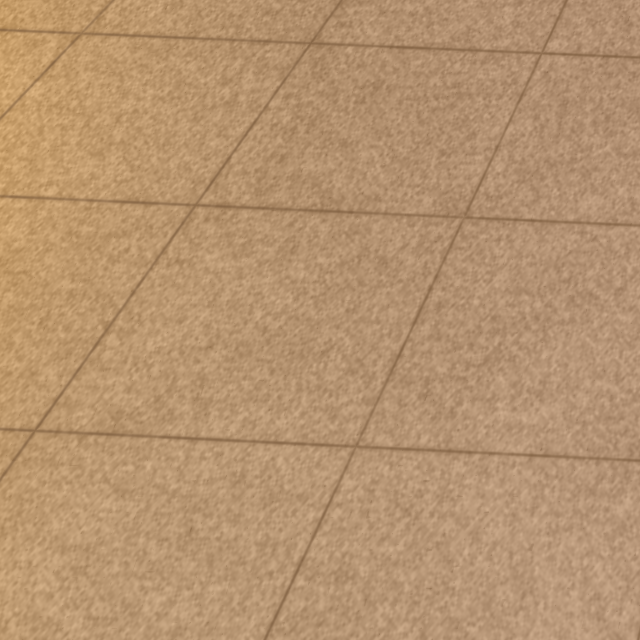
A Shadertoy shader for this texture:

```glsl
// Carpet tiles seen obliquely: a projective map turns the canvas into floor
// coordinates, where whole numbers are seams. Leaning tufts of noise stand on
// the floor, finer with distance; warm light falls from the upper left.

#define FAR_COLOR vec3(0.690, 0.556, 0.420)
#define NEAR_COLOR vec3(0.722, 0.592, 0.456)
#define WARM_LIGHT vec3(0.080, 0.060, 0.012)
#define SEAM_COLOR vec3(0.48, 0.355, 0.235)
#define SEAM_HALF_WIDTH 0.0023
#define SEAM_STRENGTH 0.62
#define TUFT_SCALE vec2(158.0, 122.0)
#define TUFT_LEAN 0.4
#define PILE_CONTRAST 0.112
#define WEAR_CONTRAST 0.024
#define TILE_VARIATION 0.006

// Columns: floor right, floor toward the viewer, floor origin (y runs down).
const mat3 floorToView = mat3(
    0.3578, 0.0153, -0.0035,
    -0.2232, 0.2076, -0.1413,
    0.4857, 0.0677, 1.0);

float hash(vec2 p) {
    return fract(sin(dot(p, vec2(127.1, 311.7))) * 43758.5453);
}

float noise(vec2 p) {
    vec2 cell = floor(p);
    vec2 f = fract(p);
    f = f * f * (3.0 - 2.0 * f);
    return mix(mix(hash(cell), hash(cell + vec2(1, 0)), f.x),
               mix(hash(cell + vec2(0, 1)), hash(cell + vec2(1, 1)), f.x), f.y);
}

// Noise centred on zero.
float grain(vec2 p) {
    return noise(p) - 0.5;
}

// Tufts in three sizes; the turned layers hide the noise lattice.
float pile(vec2 tuft) {
    mat2 turn = mat2(0.8, 0.6, -0.6, 0.8);
    return 0.8 * grain(tuft) + 0.8 * grain(turn * tuft * 1.5 + 17.0)
         + 0.3 * grain(turn * tuft * 0.45 + 41.0);
}

// Broad patches of wear and faint rows across each tile.
float wear(vec2 uv) {
    return grain(uv * vec2(4.0, 3.0) + 9.0)
         + 0.7 * grain(uv * vec2(17.0, 14.0) + 23.0)
         + 0.8 * grain(uv * vec2(12.0, 55.0) + 61.0);
}

// Coverage of one family of seams; distance is in canvas units.
float seam(float coord, float halfWidth, float pixel) {
    float slope = length(vec2(dFdx(coord), dFdy(coord))) / pixel;
    float dist = abs(fract(coord + 0.5) - 0.5) / slope;
    float core = 1.0 - smoothstep(0.0, halfWidth + pixel, dist);
    float halo = exp(-dist * dist / (4.0 * halfWidth * halfWidth));
    return 0.6 * core + 0.4 * halo;
}

void mainImage(out vec4 fragColor, in vec2 fragCoord) {
    vec2 p = fragCoord / iResolution.xy;
    float pixel = 1.0 / iResolution.y;
    vec3 q = inverse(floorToView) * vec3(p.x, 1.0 - p.y, 1.0);
    vec2 uv = q.xy / q.z;

    // Light across the floor, cooler to the right.
    vec3 color = mix(NEAR_COLOR, FAR_COLOR, smoothstep(0.0, 1.0, p.y));
    vec2 toLight = p - vec2(-0.06, 0.90);
    color += WARM_LIGHT * exp(-dot(toLight * toLight, vec2(8.0, 3.5)));
    color += vec3(0.012, 0.0, -0.026) * exp(-7.0 * p.x);
    color.b += 0.018 * smoothstep(0.3, 1.0, p.x);

    // Pile, wear, tile shade and scattered dark flecks.
    vec2 tuft = vec2(p.x - TUFT_LEAN * p.y, p.y) * TUFT_SCALE * (1.0 + 0.25 * p.y);
    float tone = PILE_CONTRAST * pile(tuft) + WEAR_CONTRAST * wear(uv);
    tone += TILE_VARIATION * (hash(floor(uv) + 3.0) - 0.5);
    tone -= 0.06 * smoothstep(0.9, 1.0, noise(tuft * 0.9 + 71.0));
    color += tone * vec3(1.0, 0.99, 0.96);

    // Seams widen toward the viewer and fade unevenly; pile breaks their edges.
    float halfWidth = SEAM_HALF_WIDTH * mix(1.2, 0.85, p.y);
    float along = seam(uv.x, halfWidth * 0.85, pixel);
    float across = seam(uv.y, halfWidth, pixel);
    float fade = 0.75 + 0.3 * noise(uv * 9.0 + 5.0) + 0.2 * noise(tuft * 0.6);
    color = mix(color, SEAM_COLOR, SEAM_STRENGTH * fade * max(along, across));

    fragColor = vec4(clamp(color, 0.0, 1.0), 1.0);
}
```
